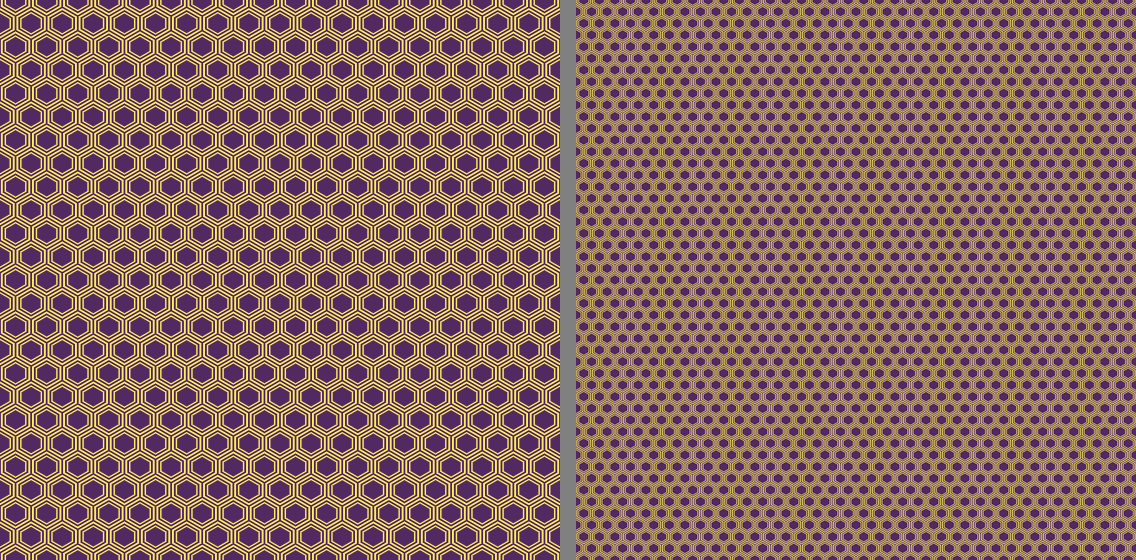
Left, the tile; right, the same tile 2 across and 2 down.
A Shadertoy shader for this pattern:

```glsl
const vec2 REPEATS = vec2(18.0, 12.0);      // hexagons across, row pairs down
const vec2 CELL = vec2(1.0, 1.5);           // period of one row pair, in hexagon widths
const vec2 OUTER_RING = vec2(0.820, 0.945); // inner and outer edge, 1 = cell border
const vec2 INNER_RING = vec2(0.612, 0.706);
const vec3 FIELD_COLOR = vec3(0.32, 0.16, 0.38);
const vec3 GAP_COLOR = vec3(0.28, 0.10, 0.38);
const vec3 LINE_COLOR = vec3(0.99, 0.93, 0.38);

const vec2 SLANT = vec2(0.5, 0.8660254);    // normal of the sloping sides

// Hexagonal distance from the nearest centre of one lattice: 0 centre, 1 border
float hexDistance(vec2 p, vec2 center) {
    vec2 q = abs(mod(p - center + 0.5 * CELL, CELL) - 0.5 * CELL);
    float slantReach = dot(SLANT, 0.25 * CELL);
    return max(2.0 * q.x, dot(q, SLANT) / slantReach);
}

// Antialiased coverage of everything inside an edge
float inside(float d, float edge, float pixel) {
    return clamp((edge - d) / pixel + 0.5, 0.0, 1.0);
}

float ring(float d, vec2 edges, float pixel) {
    return inside(d, edges.y, pixel) - inside(d, edges.x, pixel);
}

void mainImage(out vec4 fragColor, in vec2 fragCoord) {
    vec2 p = fragCoord / iResolution.xy * REPEATS * CELL;
    float pixel = 2.0 * REPEATS.x / iResolution.x;

    // Staggered rows: two interleaved lattices
    float d = min(hexDistance(p, vec2(0.5, 0.0)),
                  hexDistance(p, vec2(0.0, 0.5 * CELL.y)));

    // Plain centre, darker gaps, two concentric outlines
    vec3 color = mix(GAP_COLOR, FIELD_COLOR, inside(d, INNER_RING.x, pixel));
    float lines = ring(d, OUTER_RING, pixel) + ring(d, INNER_RING, pixel);
    color = mix(color, LINE_COLOR, lines);

    fragColor = vec4(color, 1.0);
}
```
